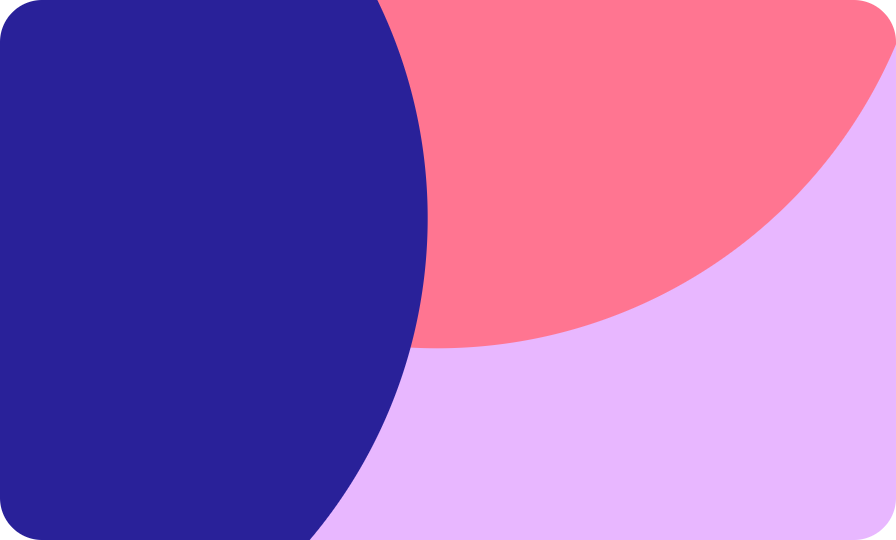
Write a Shadertoy shader that draws this background.

```glsl
// Flat card with rounded corners: a lilac ground, a coral disc hanging from the
// top and an indigo disc entering from the left, overlapping the coral one.
// Each shape is a signed distance turned into a smooth coverage mask.

const vec3 LILAC  = vec3(0.910, 0.718, 1.000);
const vec3 CORAL  = vec3(1.000, 0.460, 0.570);
const vec3 INDIGO = vec3(0.161, 0.129, 0.600);
const vec3 PAPER  = vec3(1.0);

// Signed distance to a circle.
float circleDistance(vec2 p, vec2 center, float radius) {
    return length(p - center) - radius;
}

// Signed distance to a rounded box centred on the origin.
float roundedBoxDistance(vec2 p, vec2 halfSize, float radius) {
    vec2 q = abs(p) - halfSize + radius;
    return length(max(q, 0.0)) + min(max(q.x, q.y), 0.0) - radius;
}

// Coverage of a shape, with an edge about one pixel wide.
float coverage(float dist, float pixel) {
    return clamp(0.5 - dist / pixel, 0.0, 1.0);
}

void mainImage(out vec4 fragColor, in vec2 fragCoord) {
    // Canvas height is one unit.
    float pixel = 1.0 / iResolution.y;
    vec2 p = fragCoord * pixel;
    vec2 halfCanvas = 0.5 * iResolution.xy * pixel;

    // Both discs share one radius.
    float discRadius = 0.922;
    float coralDisc = circleDistance(p, vec2(0.810, 1.277), discRadius);
    float indigoDisc = circleDistance(p, vec2(-0.130, 0.596), discRadius);

    // Stack the discs on the ground.
    vec3 color = LILAC;
    color = mix(color, CORAL, coverage(coralDisc, pixel));
    color = mix(color, INDIGO, coverage(indigoDisc, pixel));

    // Trim the card corners.
    float cornerRadius = 0.078;
    float card = roundedBoxDistance(p - halfCanvas, halfCanvas, cornerRadius);
    color = mix(PAPER, color, coverage(card, pixel));

    fragColor = vec4(color, 1.0);
}
```
